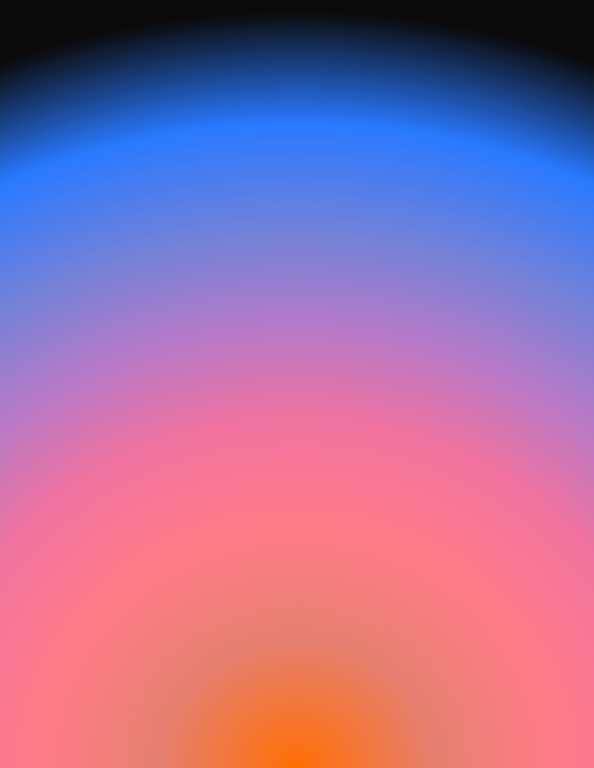
This background is drawn by a Shadertoy shader. Its source:

```glsl
const int STOP_COUNT = 8;
const vec2 GLOW_CENTER = vec2(0.5, 0.0);   // fraction of the canvas
const float GLOW_STRETCH = 1.08;           // width of the rings over their height

const vec3 ORANGE   = vec3(1.000, 0.431, 0.020);
const vec3 CLAY     = vec3(0.902, 0.502, 0.439);
const vec3 CORAL    = vec3(1.000, 0.482, 0.529);
const vec3 ROSE     = vec3(0.941, 0.451, 0.627);
const vec3 ORCHID   = vec3(0.706, 0.478, 0.784);
const vec3 LAVENDER = vec3(0.463, 0.510, 0.843);
const vec3 AZURE    = vec3(0.161, 0.475, 1.000);
const vec3 NIGHT    = vec3(0.039, 0.039, 0.039);

const vec3 STOP_COLORS[STOP_COUNT] = vec3[STOP_COUNT](
    ORANGE, CLAY, CORAL, ROSE, ORCHID, LAVENDER, AZURE, NIGHT);

// Ring radii in canvas heights
const float STOP_RADII[STOP_COUNT] = float[STOP_COUNT](
    0.0, 0.167, 0.316, 0.453, 0.577, 0.690, 0.840, 0.985);

// Piecewise linear blend from the core outwards
vec3 glowColor(float radius) {
    vec3 color = STOP_COLORS[0];
    for (int i = 1; i < STOP_COUNT; i++) {
        float blend = (radius - STOP_RADII[i - 1]) / (STOP_RADII[i] - STOP_RADII[i - 1]);
        color = mix(color, STOP_COLORS[i], clamp(blend, 0.0, 1.0));
    }
    return color;
}

void mainImage(out vec4 fragColor, in vec2 fragCoord) {
    // Elliptical distance from the glow on the lower edge
    vec2 offset = (fragCoord - GLOW_CENTER * iResolution.xy) / iResolution.y;
    offset.x /= GLOW_STRETCH;

    fragColor = vec4(glowColor(length(offset)), 1.0);
}
```
